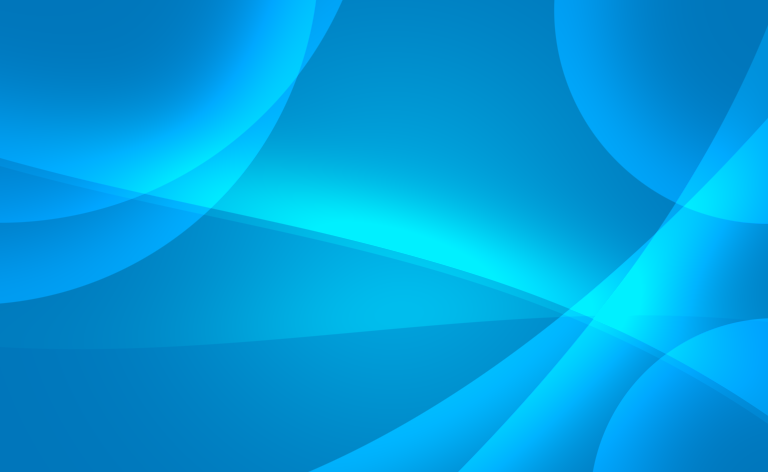
A WebGL 2 fragment shader for this background:

```glsl
#version 300 es
precision highp float;
// Blue backdrop of translucent discs, sweeping arcs and a glowing cyan wave.

#define WIDTH 1.627        // canvas width in units of its height
#define DISC_FADE 0.17     // depth of the glow inside a disc rim
#define ARC_FADE 0.15      // depth of the glow behind a sweeping arc
#define WAVE_FADE 0.125    // height of the glow above the main wave
#define BAND 0.017         // thickness of the band below the main wave

uniform vec2 u_resolution;
out vec4 fragColor;

const vec3 DEEP = vec3(0.0, 0.46, 0.73);
const vec3 CENTRE = vec3(0.0, 0.66, 0.88);
const vec3 DISC_GLOW = vec3(0.0, 0.13, 0.20);
const vec3 ARC_GLOW = vec3(0.0, 0.17, 0.21);
const vec3 WAVE_GLOW = vec3(0.0, 0.31, 0.13);
const vec3 SIDE_GLOW = vec3(0.0, 0.11, 0.16);
const vec3 SOFT_GLOW = vec3(0.0, 0.11, 0.07);

float bell(float x) { return exp(-x * x); }

// Smooth coverage of the side where d is positive
float cover(float d) {
    float px = 0.8 / u_resolution.y;
    return smoothstep(-px, px, d);
}

// Glow that starts sharply at an edge and fades inward
float rim(float d, float fade) { return cover(d) * bell(max(d, 0.0) / fade); }

// Cubic through four evenly spaced heights, given by its differences
float cubic(float t, vec4 k) {
    return k.x + t * (k.y + (t - 1.0) * (k.z + (t - 2.0) * k.w));
}

// Translucent disc: deep blue inside, bright at the rim
vec3 disc(vec3 col, vec2 p, vec2 centre, float radius) {
    float d = radius - length(p - centre);
    float inner = cover(d) * smoothstep(0.0, 0.25, d);
    return mix(col, DEEP, 0.35 * inner) + DISC_GLOW * rim(d, DISC_FADE);
}

void main() {
    // Height units with y pointing down from the top edge
    vec2 p = gl_FragCoord.xy / u_resolution;
    p = vec2(p.x * WIDTH, 1.0 - p.y);
    float t = 3.0 * p.x / WIDTH;

    // Radial base
    vec3 col = mix(DEEP, CENTRE, bell(length(p - vec2(0.83, 0.51)) / 0.45));

    // Corner discs
    col = disc(col, p, vec2(0.0, -0.322), 0.794);
    col = disc(col, p, vec2(-0.0636, -0.0932), 0.739);
    col = disc(col, p, vec2(WIDTH, 0.021), 0.453);
    col = disc(col, p, vec2(1.644, 1.068), 0.394);

    // Two crossing arcs, with distance estimated from their slopes
    float k = p.y - 0.053;
    float steep = p.x - (WIDTH - 0.4025 * k - 0.307 * k * k);
    steep /= length(vec2(1.0, 0.4025 + 0.614 * k));
    float v = WIDTH - p.x;
    float shallow = p.y - (0.25 + 1.111 * v - 0.35 * v * v);
    shallow /= length(vec2(1.0, 1.111 - 0.7 * v));
    float arcs = rim(steep, ARC_FADE) + rim(shallow, ARC_FADE);
    col += ARC_GLOW * arcs * mix(0.6, 1.0, smoothstep(0.1, 0.6, p.y));

    // Soft lower wave
    float soft = cubic(t, vec4(0.7352, -0.0127, -0.0164, 0.0139)) - p.y;
    float softGlow = 0.2 + 0.8 * bell((p.x - 0.85) / 0.42);
    col += SOFT_GLOW * softGlow * rim(soft, 0.15);

    // Main wave and the thin band under it
    float wave = cubic(t, vec4(0.3347, 0.1271, 0.0095, 0.018)) - p.y;
    float middle = bell((p.x - 0.8) / 0.48);
    vec3 glow = mix(SIDE_GLOW, WAVE_GLOW, middle);
    col += glow * rim(wave, mix(0.17, WAVE_FADE, middle));
    float band = cover(wave + BAND) * (1.0 - cover(wave));
    col += 0.28 * glow * band;

    fragColor = vec4(min(col, vec3(0.0, 0.94, 1.0)), 1.0);
}
```
